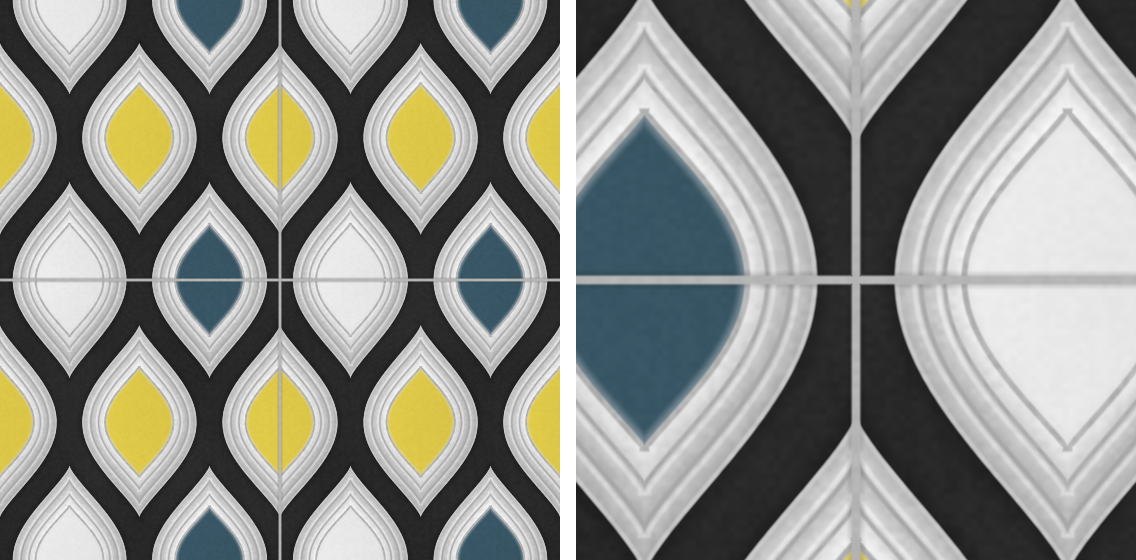
Left, the full canvas; right, a detail of the centre.
Write a three.js fragment shader that draws this pattern.

```glsl
// Glazed ceramic ogee tiles: pointed ovals in staggered rows on black, each
// with three raised grey bands around a yellow, white or blue core.
// Nested ogee distance functions draw the bands; a grout cross splits the tiles.
varying vec2 vUv;

#define PITCH vec2(0.25, 0.5)
#define CORE_SIZE vec2(0.060, 0.097)
#define RIM_SIZE vec2(0.102, 0.171)
#define STRETCH vec2(0.0013, 0.004)
#define GROUT_HALF 0.0026
#define SOFT 0.0011
#define LINE_HALF 0.0013
#define GROUND vec3(0.160)
#define YELLOW vec3(0.87, 0.785, 0.285)
#define BLUE vec3(0.22, 0.335, 0.395)
#define WHITE vec3(0.91)

const float PI = 3.14159265;

float hash(vec2 p) {
  return fract(sin(dot(p, vec2(127.1, 311.7))) * 43758.55);
}

// Value noise that wraps after n cells
float noise(vec2 uv, float n) {
  vec2 p = uv * n, i = floor(p), f = fract(p);
  f = f * f * (3.0 - 2.0 * f);
  vec2 a = mod(i, n), b = mod(i + 1.0, n);
  return mix(mix(hash(a), hash(vec2(b.x, a.y)), f.x),
             mix(hash(vec2(a.x, b.y)), hash(b), f.x), f.y);
}

float fill(float d) {
  return 1.0 - smoothstep(-SOFT, SOFT, d);
}

float stroke(float d, float halfWidth) {
  return fill(abs(d) - halfWidth);
}

// Approximate signed distance to a pointed oval; k runs from core to rim
float ogee(vec2 q, float k) {
  vec2 size = mix(CORE_SIZE, RIM_SIZE, k);
  float power = mix(0.54, 0.62, k);
  float t = min(abs(q.y) / size.y, 1.0);
  float c = max(0.5 + 0.5 * cos(PI * t), 0.00001);
  float width = size.x * pow(c, power);
  float slope = 0.5 * PI * power * width / c * sin(PI * t) / size.y;
  float side = (abs(q.x) - width) / sqrt(1.0 + slope * slope);
  return max(side, abs(q.y) - size.y);
}

// Paints one motif over the colour below it
vec3 motif(vec3 col, vec2 q, vec3 glaze, float grain) {
  float light = dot(q / (length(q) + 0.001), vec2(-0.5, 0.8));

  // Contact shadow on the ground
  float rim = ogee(q, 1.0);
  col *= 1.0 - 0.18 * (1.0 - smoothstep(0.0, 0.012, rim));

  // Raised bands, from the rim inwards
  for (int i = 0; i < 3; i++) {
    float n = float(i);
    float d = ogee(q, 1.0 - n / 3.0);
    float depth = smoothstep(0.0, 0.013, -d);
    float tone = mix(0.70, 0.79, depth) + 0.025 * n;
    tone += 0.08 * step(1.5, n) + 0.03 * light + 0.05 * (grain - 0.5);
    col = mix(col, vec3(tone), fill(d));
    float groove = n < 0.5 ? 0.80 : 0.65;
    float worn = 0.65 + 0.35 * grain;
    col = mix(col, vec3(groove), stroke(d + LINE_HALF, LINE_HALF) * worn);
    col += 0.07 * stroke(d - 2.0 * LINE_HALF, LINE_HALF) * step(0.5, n);
  }

  // Glazed core, paler where the glaze thins at its edge
  float core = ogee(q, 0.0);
  float thin = smoothstep(-0.007, 0.0, core);
  vec3 pool = mix(glaze, vec3(0.86), 0.4 * thin);
  pool *= 1.0 - 0.25 * q.x;
  col = mix(col, pool + 0.02 * (grain - 0.5), fill(core));
  return mix(col, vec3(0.66 + 0.08 * grain), stroke(core - 0.001, 0.0017));
}

void main() {
  float grain = noise(vUv, 256.0);
  float cloud = noise(vUv, 12.0);

  // Tiles spread slightly around the joint
  vec2 p = vUv + STRETCH * sin(2.0 * PI * vUv);

  // Two interleaved lattices
  vec2 a = p - vec2(0.0, 0.5 * PITCH.y);
  vec2 b = p - vec2(0.5 * PITCH.x, 0.0);
  vec2 cellA = floor(a / PITCH + 0.5);
  vec2 cellB = floor(b / PITCH + 0.5);
  vec3 alternate = mix(WHITE, BLUE, mod(cellB.x, 2.0));

  vec3 col = GROUND + 0.02 * (cloud - 0.5) + 0.025 * (grain - 0.5);
  col = motif(col, a - cellA * PITCH, YELLOW, grain);
  col = motif(col, b - cellB * PITCH, alternate, grain);
  col *= 0.99 + 0.02 * cloud;

  // Grout cross with softly shaded tile edges
  vec2 joint = abs(vUv - 0.5);
  float d = min(joint.x, joint.y) - GROUT_HALF;
  col *= 1.0 - 0.12 * (1.0 - smoothstep(0.0, 0.004, d));
  col = mix(col, vec3(0.69 + 0.04 * grain), fill(d));
  gl_FragColor = vec4(col, 1.0);
}
```
